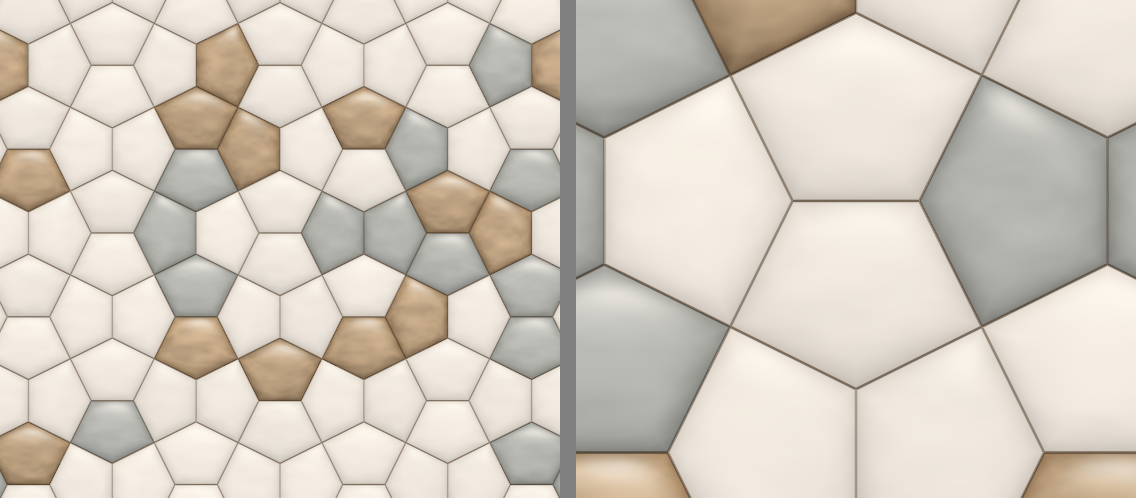
Left: the whole. Right: its middle third, enlarged.
This pattern is drawn by a Shadertoy shader. Its source:

```glsl
const float CELLS_ACROSS = 6.678;              // grid cells over the canvas width
const vec2  GRID_SHIFT = vec2(0.0, -0.191);    // grid offset from canvas centre, in cells
const float HALF_EDGE = 0.252;                 // half the short edge of a pentagon
const float SLOPE = 1.0 - 2.0 * HALF_EDGE;
const float BEVEL = 0.105;                     // how far the puffed rim reaches inward
const float PUFF = 0.9;
const float SEAM_HALF_WIDTH = 0.004;
const float TAN_SHARE = 0.17;
const float GREY_SHARE = 0.11;
const vec3  CREAM = vec3(0.95, 0.92, 0.88);
const vec3  TAN = vec3(0.76, 0.65, 0.52);
const vec3  GREY = vec3(0.72, 0.72, 0.70);
const vec3  SEAM_TINT = vec3(0.42, 0.36, 0.30);
const vec3  HALF_VECTOR = vec3(0.06, 0.48, 0.87);

float hash(vec2 p) {
    vec3 q = fract(vec3(p.xyx) * 0.1031);
    q += dot(q, q.yzx + 33.33);
    return fract((q.x + q.y) * q.z);
}

float noise(vec2 p) {
    vec2 i = floor(p), f = fract(p);
    f = f * f * (3.0 - 2.0 * f);
    return mix(mix(hash(i), hash(i + vec2(1, 0)), f.x),
               mix(hash(i + vec2(0, 1)), hash(i + vec2(1, 1)), f.x), f.y);
}

// Finds the pentagon holding p: the cell that owns it and the way its apex points.
void findPentagon(vec2 p, out vec2 owner, out vec2 apexDir) {
    owner = floor(p + 0.5);
    vec2 local = p - owner;
    bool upright = mod(owner.x + owner.y, 2.0) < 0.5;
    vec2 along = upright ? vec2(1, 0) : vec2(0, 1);
    vec2 across = along.yx;
    float a = dot(local, along), b = dot(local, across);
    if (abs(a) < HALF_EDGE + SLOPE * abs(b)) {
        apexDir = across * (b < 0.0 ? -1.0 : 1.0);
    } else {
        vec2 side = along * (a < 0.0 ? -1.0 : 1.0);
        owner += side;
        apexDir = -side;
    }
}

void mainImage(out vec4 fragColor, in vec2 fragCoord) {
    float pixel = CELLS_ACROSS / iResolution.x;
    vec2 p = (fragCoord - 0.5 * iResolution.xy) * pixel + GRID_SHIFT;

    vec2 owner, up;
    findPentagon(p, owner, up);
    vec2 right = vec2(up.y, -up.x);
    vec2 local = p - owner;
    vec2 uv = vec2(dot(local, right), dot(local, up));
    vec2 key = owner * 2.0 + up + 60.0;

    // Edge distances, and the rim tilt summed from all five edges
    float len = sqrt(1.0 + SLOPE * SLOPE);
    float nearest = 1.0, nearestNormalY = 0.0;
    vec2 tilt = vec2(0.0);
    for (int i = 0; i < 5; i++) {
        float mirror = (i & 1) == 0 ? 1.0 : -1.0;
        vec2 normal = vec2(0.0, -1.0);
        float offset = 0.0;
        if (i < 2) {
            normal = vec2(mirror, -SLOPE) / len;
            offset = HALF_EDGE / len;
        } else if (i < 4) {
            normal = vec2(mirror * SLOPE, 1.0) / len;
            offset = (1.0 - HALF_EDGE) / len;
        }
        float d = offset - dot(normal, uv);
        vec2 worldNormal = normal.x * right + normal.y * up;
        tilt += worldNormal * exp(-max(d, 0.0) / BEVEL);
        if (d < nearest) {
            nearest = d;
            nearestNormalY = abs(worldNormal.y);
        }
    }
    vec3 n = normalize(vec3(tilt * PUFF, 1.0));

    // Glaze of this tile
    float pick = hash(key);
    vec3 glaze = CREAM;
    float depth = 0.5, streak = 0.03;
    if (pick < TAN_SHARE) {
        glaze = TAN;
        depth = 1.0;
        streak = 0.20;
    } else if (pick < TAN_SHARE + GREY_SHARE) {
        glaze = GREY;
        depth = 0.75;
        streak = 0.08;
    }
    glaze *= 0.985 + 0.03 * hash(key + 17.0);

    // Soft light from above, rim shade and blurred reflections
    float rim = exp(-nearest / 0.05);
    float light = 1.0 + depth * (0.16 * n.y - 0.20 * rim - 0.10 * (1.0 - n.z));
    vec2 warp = local * vec2(3.0, 7.0) + tilt * 1.6 + 9.0 * hash(key + 5.0);
    float sheen = noise(warp) * 0.7 + noise(warp * 2.3 + 4.0) * 0.3 - 0.5;
    light += streak * sheen;
    vec3 color = pow(glaze, vec3(1.0 + 0.35 * depth * rim)) * light;

    // Glossy highlight under the upper edges and corners
    float gloss = pow(max(dot(n, normalize(HALF_VECTOR)), 0.0), 34.0);
    color = mix(color, vec3(1.0, 0.985, 0.95), 0.58 * gloss);

    // Seams, fainter where they run upright
    float seam = 1.0 - smoothstep(SEAM_HALF_WIDTH - 0.5 * pixel, SEAM_HALF_WIDTH + pixel, nearest);
    color = mix(color, glaze * SEAM_TINT, seam * mix(0.45, 0.85, nearestNormalY));

    fragColor = vec4(clamp(color, 0.0, 1.0), 1.0);
}
```
